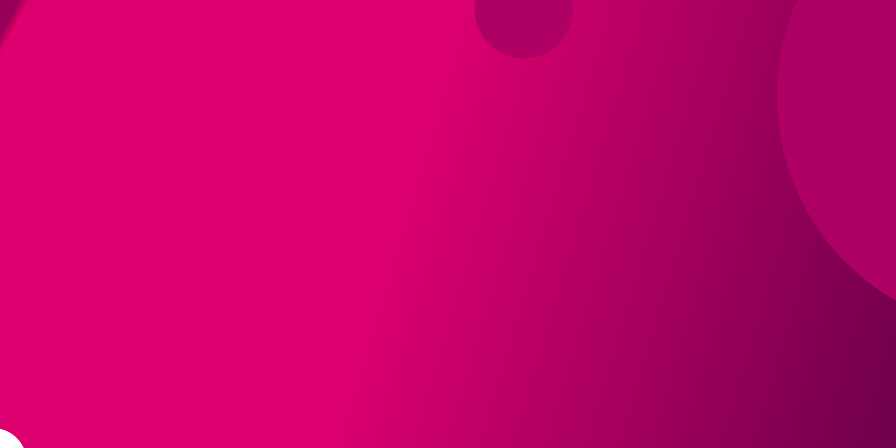
Reproduce this background procedurally as a Shadertoy shader.

```glsl
// A magenta backdrop that darkens along a tilted linear gradient, with flat
// discs cropped by the borders and a shaded corner at the upper left.
// Shapes are signed distances in units of the canvas height.

const vec3 PINK  = vec3(0.871, 0.000, 0.435);
const vec3 PLUM  = vec3(0.430, 0.000, 0.290);
const vec3 BERRY = vec3(0.685, 0.000, 0.400);
const vec3 WINE  = vec3(0.590, 0.000, 0.360);
const vec3 WHITE = vec3(1.0);

// Gradient axis and the positions along it where the fade starts and ends
const vec2  FADE_AXIS  = vec2(0.958, -0.287);
const float FADE_START = 0.674;
const float FADE_END   = 1.916;

// Discs: centre x, centre y, radius
const vec3 SMALL_DISC = vec3(1.169, 0.979, 0.1094);
const vec3 LARGE_DISC = vec3(2.260, 0.786, 0.5260);
const vec3 WHITE_DISC = vec3(-0.016, -0.031, 0.0755);

// Corner wedge: outward edge normal, offset, and its soft shadow
const vec2  CORNER_NORMAL   = vec2(0.882, -0.471);
const float CORNER_OFFSET   = -0.434;
const float SHADOW_WIDTH    = 0.024;
const float SHADOW_STRENGTH = 0.28;

float discDistance(vec2 p, vec3 disc) {
    return length(p - disc.xy) - disc.z;
}

// Antialiased coverage of the inside of a shape
float coverage(float dist) {
    float halfPixel = 0.5 / iResolution.y;
    return 1.0 - smoothstep(-halfPixel, halfPixel, dist);
}

void mainImage(out vec4 fragColor, in vec2 fragCoord) {
    vec2 p = fragCoord / iResolution.y;
    p.x *= 2.0 * iResolution.y / iResolution.x; // keep the full width at 2 units

    // Background gradient
    float fade = (dot(p, FADE_AXIS) - FADE_START) / (FADE_END - FADE_START);
    vec3 color = mix(PINK, PLUM, clamp(fade, 0.0, 1.0));

    // Shaded corner
    float corner = dot(p, CORNER_NORMAL) - CORNER_OFFSET;
    float shadow = 1.0 - smoothstep(0.0, SHADOW_WIDTH, corner);
    color *= 1.0 - SHADOW_STRENGTH * shadow;
    color = mix(color, WINE, coverage(corner));

    // Flat discs
    float berryDiscs = min(discDistance(p, SMALL_DISC), discDistance(p, LARGE_DISC));
    color = mix(color, BERRY, coverage(berryDiscs));
    color = mix(color, WHITE, coverage(discDistance(p, WHITE_DISC)));

    fragColor = vec4(color, 1.0);
}
```
